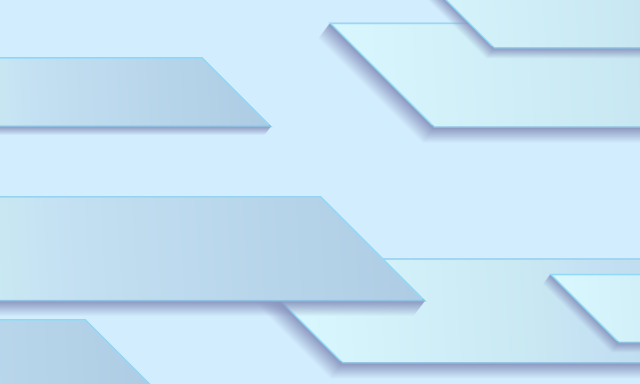
Write a WebGL 1 fragment shader that draws this background.

```glsl
precision highp float;
// Pale blue background with overlapping slanted panels, each with a thin cyan rim.
// Every panel is a band cut by a 45 degree line; its shadow is the same shape
// swept down and to the left, fading along the sweep.

uniform vec2 u_resolution;

const vec3 BACKDROP = vec3(0.825, 0.930, 0.995);
const vec3 SHADOW = vec3(0.540, 0.585, 0.745);
const vec3 RIM = vec3(0.560, 0.860, 0.980);
const vec3 ICE = vec3(0.850, 0.970, 0.995);
const vec3 AQUA = vec3(0.785, 0.908, 0.950);
const vec3 SKY = vec3(0.770, 0.882, 0.952);
const vec3 STEEL = vec3(0.678, 0.798, 0.890);

const float RIGHTWARD = 1.0;
const float LEFTWARD = -1.0;
const float RIM_WIDTH = 0.0042;
const float SHADOW_LEAN = 0.75;

// Antialiased coverage of a signed distance
float coverage(float dist, float pixel) {
  return clamp(0.5 - dist / pixel, 0.0, 1.0);
}

// Four-stop ramp from bright ice to muted steel
vec3 panelRamp(float shade) {
  vec3 color = mix(ICE, AQUA, clamp(shade / 0.38, 0.0, 1.0));
  color = mix(color, SKY, smoothstep(0.36, 0.48, shade));
  return mix(color, STEEL, clamp((shade - 0.46) / 0.54, 0.0, 1.0));
}

// Band between span.x and span.y, kept on one side of the line x + y = cut
float panelDistance(vec2 p, vec2 span, float cut, float side) {
  float slant = side * (cut - p.x - p.y) * 0.70711;
  return max(max(p.y - span.y, span.x - p.y), slant);
}

// Sweep the panel along the shadow direction and fade with the distance swept
float panelShadow(vec2 p, vec2 span, float cut, float side, float depth, float pixel) {
  vec2 sweep = -depth * vec2(SHADOW_LEAN, 1.0);
  float below = (span.x - p.y) / depth;
  float beside = (cut - p.x - p.y) / (depth * (1.0 + SHADOW_LEAN));
  float travel = max(below, side > 0.0 ? beside : 0.0);
  travel = clamp(travel, 0.0, 1.0);
  float dist = panelDistance(p - travel * sweep, span, cut, side);
  // The swept point rests on the edge, so half a pixel keeps it fully covered
  return (1.0 - travel) * coverage(dist - 0.55 * pixel, pixel);
}

// Layer one panel; shade.x is the ramp value at the left, shade.y its slope
vec3 addPanel(vec3 base, vec2 p, vec2 span, float cut, float side,
              float depth, vec2 shade, float pixel) {
  float shadow = panelShadow(p, span, cut, side, depth, pixel);
  float dist = panelDistance(p, span, cut, side);
  vec3 face = panelRamp(shade.x + shade.y * (p.x + 0.06 * (p.y - 0.5)));
  float rim = coverage(abs(dist) - 0.5 * RIM_WIDTH, pixel);
  float lowerEdge = 1.0 - step(RIM_WIDTH, abs(p.y - span.x));
  vec3 color = mix(base, SHADOW, shadow);
  color = mix(color, face, coverage(dist, pixel));
  return mix(color, mix(RIM, SHADOW, 0.4 * lowerEdge), 0.9 * rim);
}

void main() {
  vec2 p = gl_FragCoord.xy / u_resolution * vec2(5.0 / 3.0, 1.0);
  float pixel = 1.0 / u_resolution.y;
  vec3 color = BACKDROP;

  // Upper right pair
  color = addPanel(color, p, vec2(0.669, 0.939), 1.800, RIGHTWARD,
                   0.042, vec2(-0.40, 0.47), pixel);
  color = addPanel(color, p, vec2(0.875, 1.100), 2.162, RIGHTWARD,
                   0.028, vec2(-0.55, 0.56), pixel);

  // Lower right pair
  color = addPanel(color, p, vec2(0.055, 0.325), 0.947, RIGHTWARD,
                   0.042, vec2(-0.435, 0.59), pixel);
  color = addPanel(color, p, vec2(0.108, 0.285), 1.720, RIGHTWARD,
                   0.027, vec2(-1.235, 0.86), pixel);

  // Left stack
  color = addPanel(color, p, vec2(0.671, 0.849), 1.375, LEFTWARD,
                   0.024, vec2(0.38, 0.88), pixel);
  color = addPanel(color, p, vec2(0.217, 0.487), 1.322, LEFTWARD,
                   0.041, vec2(0.38, 0.56), pixel);
  color = addPanel(color, p, vec2(-0.100, 0.167), 0.389, LEFTWARD,
                   0.024, vec2(0.75, 0.64), pixel);

  gl_FragColor = vec4(color, 1.0);
}
```
